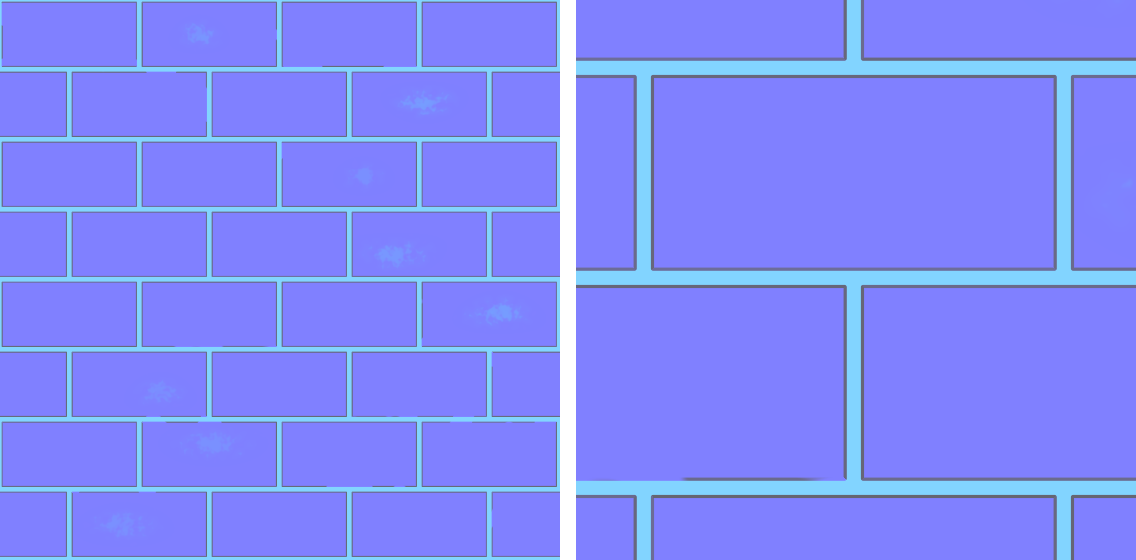
Left: the whole. Right: its middle third, enlarged.
Give the GLSL for this texture map, as a WebGL 1 fragment shader.

```glsl
precision highp float;
// Tangent-space normal map of a running-bond brick wall, four bricks by eight.
// Each brick is a rounded-box distance field with a dark rim and pale joints;
// one brick per course carries a speckled scuff made from wrapping gradient noise.

uniform vec2 u_resolution;

const vec2 BRICKS = vec2(4.0, 8.0);
const vec2 JOINT_SHIFT = vec2(-0.0013, 0.0013);
const float JOINT_HALF = 0.0042;
const float RIM_WIDTH = 0.0019;
const float CORNER = 0.0014;

const vec3 FLAT_NORMAL = vec3(0.50, 0.50, 1.00);
const vec3 JOINT_COLOR = vec3(0.51, 0.83, 1.00);
const vec3 RIM_DARK = vec3(0.39, 0.39, 0.42);
const vec3 RIM_SOFT = vec3(0.43, 0.43, 0.62);
const vec3 SCUFF_COLOR = vec3(0.46, 0.62, 1.00);

float hash(vec2 p) {
  vec3 q = fract(vec3(p.xyx) * 0.1031);
  q += dot(q, q.yzx + 33.33);
  return fract((q.x + q.y) * q.z);
}

// Dot of the lattice gradient with the offset; the lattice wraps at period.
float cornerSlope(vec2 cell, vec2 offset, float period) {
  float angle = 6.2832 * hash(mod(cell, period) + 7.0);
  return dot(vec2(cos(angle), sin(angle)), offset);
}

float gradientNoise(vec2 uv, float period) {
  vec2 p = uv * period;
  vec2 i = floor(p);
  vec2 f = p - i;
  vec2 w = f * f * f * (f * (f * 6.0 - 15.0) + 10.0);
  vec2 e = vec2(1.0, 0.0);
  float low = mix(cornerSlope(i, f, period),
                  cornerSlope(i + e.xy, f - e.xy, period), w.x);
  float high = mix(cornerSlope(i + e.yx, f - e.yx, period),
                   cornerSlope(i + e.xx, f - e.xx, period), w.x);
  return mix(low, high, w.y);
}

float roundedBox(vec2 p, vec2 halfSize, float radius) {
  vec2 q = abs(p) - halfSize + radius;
  return length(max(q, 0.0)) + min(max(q.x, q.y), 0.0) - radius;
}

// Wrapped brick index in xy, position from the brick centre in zw.
vec4 brickCell(vec2 uv) {
  vec2 grid = (uv - JOINT_SHIFT) * BRICKS;
  grid.x += 0.5 * (1.0 - mod(floor(grid.y), 2.0));
  vec2 cell = floor(grid);
  return vec4(mod(cell, BRICKS), (grid - cell - 0.5) / BRICKS);
}

// Bent, speckled patch on one brick of each course.
float scuff(vec2 uv, vec2 id, vec2 local) {
  float column = floor(BRICKS.x * hash(vec2(id.y, 41.0)));
  float chosen = 1.0 - step(0.5, abs(id.x - column));
  float size = hash(id + 11.0);
  vec2 centre = (vec2(hash(id + 17.0), hash(id + 23.0)) - 0.5) * vec2(0.09, 0.04);
  vec2 radius = mix(vec2(0.045, 0.034), vec2(0.105, 0.042), size);
  vec2 p = local - centre;
  p.y += (hash(id + 29.0) - 0.4) * 7.0 * p.x * p.x;
  float falloff = smoothstep(1.0, 0.0, length(p / radius));
  float coarse = gradientNoise(uv, 56.0);
  float fine = gradientNoise(uv, 150.0);
  float haze = 0.5 * falloff * clamp(0.6 + 1.4 * coarse, 0.0, 1.0);
  float specks = smoothstep(0.5, 1.0, falloff + 0.6 * fine + 0.5 * coarse);
  specks *= smoothstep(0.0, 0.25, falloff);
  return chosen * mix(0.5, 0.95, hash(id + 37.0)) * min(haze + 0.6 * specks, 1.0);
}

// Rim darkness: x is the tone for this side, y is zero where the rim is chipped.
vec2 rimTone(vec2 uv, vec2 id, vec2 local, vec2 halfSize) {
  vec2 q = abs(local) - halfSize;
  vec2 side = q.x > q.y ? vec2(sign(local.x), 0.0) : vec2(0.0, sign(local.y));
  float tone = hash(id * 3.0 + side + 53.0);
  float worn = step(0.85, hash(id * 5.0 + side + 71.0));
  float chip = worn * smoothstep(0.08, 0.14, gradientNoise(uv, 20.0));
  return vec2(tone, 1.0 - chip);
}

void main() {
  vec2 uv = gl_FragCoord.xy / u_resolution;
  float blur = 0.6 / min(u_resolution.x, u_resolution.y);

  vec4 brick = brickCell(uv);
  vec2 id = brick.xy;
  vec2 local = brick.zw;
  vec2 halfSize = 0.5 / BRICKS - JOINT_HALF;
  float edge = roundedBox(local, halfSize, CORNER);

  // Brick face with scuffs
  vec3 color = mix(FLAT_NORMAL, SCUFF_COLOR, scuff(uv, id, local));

  // Dark rim of uneven strength
  vec2 rim = rimTone(uv, id, local, halfSize);
  float rimMask = smoothstep(-blur, blur, edge + RIM_WIDTH) * rim.y;
  color = mix(color, mix(RIM_SOFT, RIM_DARK, rim.x), rimMask);

  // Joint between bricks
  color = mix(color, JOINT_COLOR, smoothstep(-blur, blur, edge));

  gl_FragColor = vec4(color, 1.0);
}
```
